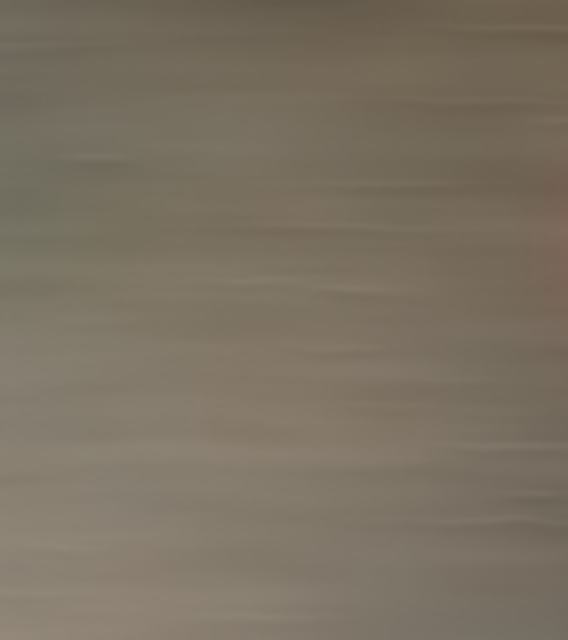
This texture is drawn by a Shadertoy shader. Its source:

```glsl
float hash(vec2 p) {
    return fract(sin(dot(p, vec2(127.1, 311.7))) * 43758.5453);
}

float noise(vec2 p) {
    vec2 cell = floor(p);
    vec2 f = fract(p);
    f = f * f * f * (f * (f * 6.0 - 15.0) + 10.0);
    float low = mix(hash(cell), hash(cell + vec2(1.0, 0.0)), f.x);
    float high = mix(hash(cell + vec2(0.0, 1.0)), hash(cell + vec2(1.0, 1.0)), f.x);
    return mix(low, high, f.y);
}

// Noise centred on zero, from -1 to 1
float signedNoise(vec2 p, vec2 frequency, float seed) {
    return 2.0 * noise(p * frequency + seed) - 1.0;
}

// Soft elliptical patch of light
float glow(vec2 p, vec2 centre, vec2 radius) {
    vec2 d = (p - centre) / radius;
    return exp(-dot(d, d));
}

// Broad lighting and tint across the surface
vec3 lighting(vec2 uv) {
    vec3 bottomColor = mix(vec3(0.570, 0.532, 0.478), vec3(0.452, 0.422, 0.380), uv.x);
    vec3 topColor = mix(vec3(0.430, 0.410, 0.358), vec3(0.435, 0.380, 0.308), uv.x);
    vec3 color = mix(bottomColor, topColor, uv.y);
    color += vec3(0.036, 0.028, 0.020) * glow(uv, vec2(0.48, 0.45), vec2(0.42, 0.38));
    color -= vec3(0.050, 0.045, 0.036) * glow(uv, vec2(0.55, 1.03), vec2(0.28, 0.08));
    color += vec3(0.040, -0.002, 0.008) * glow(uv, vec2(1.02, 0.62), vec2(0.07, 0.16));
    color += vec3(-0.022, -0.008, -0.016) * glow(uv, vec2(0.05, 0.63), vec2(0.30, 0.15));
    return color;
}

// Long horizontal bands, broken up by finer ones
float streaks(vec2 p) {
    p.y += 0.006 * signedNoise(p, vec2(4.0, 7.0), 3.0);
    float bands = 0.0085 * signedNoise(p, vec2(2.2, 14.0), 11.0);
    bands += 0.0105 * signedNoise(p, vec2(3.2, 31.0), 27.0);
    bands += 0.0055 * signedNoise(p, vec2(6.5, 64.0), 43.0);
    return bands + 0.005 * signedNoise(p, vec2(8.0, 12.0), 59.0);
}

// Thin tapered creases, light above and dark below
float creases(vec2 p, float aspect) {
    float sum = 0.0;
    for (int i = 0; i < 18; i++) {
        float id = float(i);
        vec2 centre = vec2(hash(vec2(id, 1.7)) * aspect, (id + hash(vec2(id, 5.3))) / 18.0);
        float halfLength = mix(0.04, 0.20, hash(vec2(id, 8.1)));
        float tilt = 0.05 * (hash(vec2(id, 9.4)) - 0.5);
        vec2 d = p - centre;
        d.y += d.x * tilt + 0.004 * signedNoise(p, vec2(16.0, 5.0), id);
        float ridge = glow(d, vec2(0.0), vec2(halfLength, 0.0055));
        float shade = glow(d, vec2(0.0, -0.014), vec2(halfLength, 0.009));
        sum += mix(0.008, 0.026, hash(vec2(id, 2.9))) * (ridge - 0.7 * shade);
    }
    return sum;
}

void mainImage(out vec4 fragColor, in vec2 fragCoord) {
    vec2 uv = fragCoord / iResolution.xy;
    vec2 p = fragCoord / iResolution.y;
    float aspect = iResolution.x / iResolution.y;

    vec3 color = lighting(uv);
    color += streaks(p) + creases(p, aspect);

    // Faint blotches of warm and cool tint
    float tint = signedNoise(p, vec2(5.0, 9.0), 71.0);
    color += 0.005 * tint * vec3(1.0, -0.2, -0.8);

    // Very soft fine mottling
    color += 0.002 * signedNoise(p, vec2(90.0, 150.0), 83.0);
    fragColor = vec4(clamp(color, 0.0, 1.0), 1.0);
}
```
